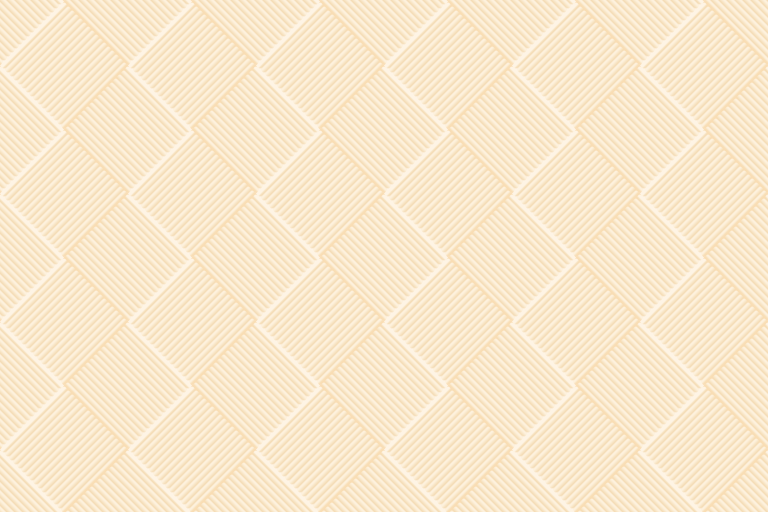
Reproduce this pattern procedurally as a Shadertoy shader.

```glsl
// Basket weave of cream diamonds, each ribbed with round-ended diagonal reeds.

const float TILES_ACROSS = 6.0;
const float REEDS = 16.0;      // reeds in one diamond
const float TOP_OFFSET = 0.012; // top corner below the upper edge, in tiles
const int SAMPLES = 4;         // antialiasing grid per axis

const vec3 IVORY = vec3(0.993, 0.945, 0.868);
const vec3 CREAM = vec3(0.982, 0.920, 0.812);
const vec3 SAND  = vec3(0.970, 0.890, 0.760);
const vec3 STRAW = vec3(0.960, 0.865, 0.712);
const vec3 SEAM_LIGHT = vec3(0.998, 0.958, 0.900);
const vec3 SEAM_DARK  = vec3(0.980, 0.868, 0.705);

// Cross-section of one reed, from its lit side (0) to its shaded side (1).
vec3 reedColor(float s) {
    vec3 color = mix(SAND, IVORY, smoothstep(0.0, 0.16, s));
    color = mix(color, CREAM, smoothstep(0.30, 0.58, s));
    color = mix(color, SAND, smoothstep(0.52, 0.78, s));
    return mix(color, STRAW, smoothstep(0.72, 0.92, s));
}

// Position in a diamond: x along and y across its reeds, both from lit to dark edge.
vec2 diamondPosition(vec2 p) {
    vec2 diagonal = vec2(p.x + p.y, p.x - p.y) + 0.5;
    vec2 cell = floor(diagonal);
    vec2 local = diagonal - cell;
    bool rising = mod(cell.x + cell.y, 2.0) < 0.5;
    return rising ? local : 1.0 - local.yx;
}

// Coverage of the gap beside a reed's round cap, at a distance from its end.
float capGap(float fromEnd, float s) {
    float radius = length(vec2(min(fromEnd - 0.5, 0.0), s - 0.5));
    return smoothstep(0.42, 0.58, radius) * step(fromEnd, 0.5);
}

vec3 weaveColor(vec2 p) {
    vec2 reed = diamondPosition(p) * REEDS;
    float s = fract(reed.y);
    vec3 color = reedColor(s);

    // Bright and warm seams along the outer reeds, scalloped at the reed ends
    float lit = 1.0 - smoothstep(0.45, 0.75, reed.y);
    float shaded = smoothstep(REEDS - 0.60, REEDS - 0.20, reed.y);
    lit = max(lit, capGap(reed.x, s));
    shaded = max(shaded, capGap(REEDS - reed.x, s));
    color = mix(color, SEAM_LIGHT, lit);
    return mix(color, SEAM_DARK, 0.85 * shaded);
}

void mainImage(out vec4 fragColor, in vec2 fragCoord) {
    float tileSize = iResolution.x / TILES_ACROSS;
    vec2 origin = vec2(0.5 * tileSize, iResolution.y - (0.5 + TOP_OFFSET) * tileSize);

    // Average a grid of points inside each pixel
    vec3 total = vec3(0.0);
    for (int j = 0; j < SAMPLES; j++) {
        for (int i = 0; i < SAMPLES; i++) {
            vec2 offset = (vec2(i, j) + 0.5) / float(SAMPLES) - 0.5;
            total += weaveColor((fragCoord + offset - origin) / tileSize);
        }
    }
    fragColor = vec4(total / float(SAMPLES * SAMPLES), 1.0);
}
```
